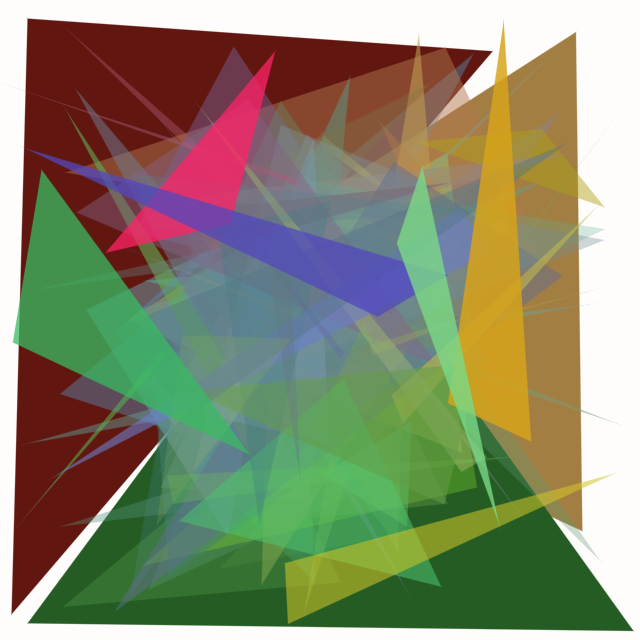
Reproduce this background procedurally as a three.js fragment shader.

```glsl
varying vec2 vUv;

const int SHARD_COUNT = 90;
const float EDGE_SOFTNESS = 0.0013;
const float SEED = 17.0;
const float TIP_MARGIN = 0.04;     // tips reach out towards the border
const float BASE_MARGIN = 0.2;     // bases stay nearer the middle
const float MIN_HALF_WIDTH = 0.005;
const float MAX_HALF_WIDTH = 0.17;
const float MIN_OPACITY = 0.25;
const float MAX_OPACITY = 0.62;
const float COLOR_JITTER = 0.32;
const vec2 BLUE_CENTER = vec2(0.47, 0.55);

const vec3 PAPER = vec3(1.0, 0.99, 0.99);
const vec3 MAROON = vec3(0.38, 0.09, 0.06);
const vec3 FOREST = vec3(0.14, 0.36, 0.14);
const vec3 OCHRE = vec3(0.60, 0.44, 0.18);
const vec3 MAUVE = vec3(0.62, 0.34, 0.46);
const vec3 GOLD = vec3(0.84, 0.64, 0.10);
const vec3 LIME = vec3(0.56, 0.74, 0.16);
const vec3 EMERALD = vec3(0.22, 0.73, 0.38);
const vec3 SKY = vec3(0.30, 0.56, 0.82);
const vec3 PINK = vec3(1.0, 0.13, 0.40);
const vec3 INDIGO = vec3(0.32, 0.28, 0.74);
const vec3 MINT = vec3(0.48, 0.85, 0.53);
const vec3 LEMON = vec3(0.83, 0.78, 0.16);

vec3 hash3(float n) {
  vec3 p = fract(vec3(n + SEED) * vec3(0.1031, 0.1030, 0.0973));
  p += dot(p, p.yzx + 33.33);
  return fract((p.xxy + p.yzz) * p.zyx);
}

float cross2(vec2 a, vec2 b) {
  return a.x * b.y - a.y * b.x;
}

// Distance to the line a-b, positive on its right side
float lineDistance(vec2 p, vec2 a, vec2 b) {
  return cross2(p - a, normalize(b - a));
}

float triangleMask(vec2 p, vec2 a, vec2 b, vec2 c) {
  float winding = sign(cross2(b - a, c - a));
  float d = max(winding * lineDistance(p, a, b),
            max(winding * lineDistance(p, b, c),
                winding * lineDistance(p, c, a)));
  return 1.0 - smoothstep(-EDGE_SOFTNESS, EDGE_SOFTNESS, d);
}

void paint(inout vec3 color, vec2 a, vec2 b, vec2 c, vec3 tint, float opacity) {
  color = mix(color, tint, opacity * triangleMask(vUv, a, b, c));
}

// Hue drifts between four corners, with blue in the middle
vec3 regionColor(vec2 q) {
  vec2 w = smoothstep(0.28, 0.72, q);
  vec3 corners = mix(mix(EMERALD, LIME, w.x), mix(MAUVE, GOLD, w.x), w.y);
  float blue = 1.0 - smoothstep(0.06, 0.24, distance(q, BLUE_CENTER));
  return mix(corners, SKY, 0.8 * blue);
}

// Translucent shard with a sharp tip and a random base
void paintShard(inout vec3 color, float id) {
  vec3 place = hash3(id * 3.0);
  vec3 form = hash3(id * 3.0 + 1.0);
  vec3 tone = hash3(id * 3.0 + 2.0);
  vec2 tip = mix(vec2(TIP_MARGIN), vec2(1.0 - TIP_MARGIN), place.xy);
  vec2 base = mix(vec2(BASE_MARGIN), vec2(1.0 - BASE_MARGIN), vec2(place.z, form.x));
  vec2 axis = normalize(base - tip + 0.0001);
  float halfWidth = mix(MIN_HALF_WIDTH, MAX_HALF_WIDTH, form.y * form.y);
  vec2 side = halfWidth * (vec2(-axis.y, axis.x) + axis * (form.z - 0.5));
  vec3 tint = mix(regionColor((tip + 2.0 * base) / 3.0), tone, COLOR_JITTER);
  float opacity = mix(MIN_OPACITY, MAX_OPACITY, fract(tone.x + form.z));
  paint(color, tip, base + side, base - side, tint, opacity);
}

void main() {
  vec3 color = PAPER;

  // Broad backdrop, leaving a pale slit at the lower left
  paint(color, vec2(0.043, 0.971), vec2(0.018, 0.04), vec2(0.77, 0.92), MAROON, 1.0);
  paint(color, vec2(0.90, 0.95), vec2(0.91, 0.17), vec2(0.2, 0.5), OCHRE, 0.9);
  paint(color, vec2(0.043, 0.026), vec2(0.99, 0.014), vec2(0.52, 0.67), FOREST, 1.0);

  // Scattered shards
  for (int i = 0; i < SHARD_COUNT; i++) {
    paintShard(color, float(i));
  }

  // Dominant shards on top
  paint(color, vec2(0.43, 0.92), vec2(0.165, 0.605), vec2(0.36, 0.65), PINK, 0.75);
  paint(color, vec2(0.065, 0.735), vec2(0.02, 0.465), vec2(0.39, 0.29), EMERALD, 0.75);
  paint(color, vec2(0.96, 0.26), vec2(0.45, 0.025), vec2(0.445, 0.12), LEMON, 0.55);
  paint(color, vec2(0.04, 0.768), vec2(0.70, 0.57), vec2(0.59, 0.505), INDIGO, 0.75);
  paint(color, vec2(0.787, 0.967), vec2(0.83, 0.31), vec2(0.70, 0.37), GOLD, 0.85);
  paint(color, vec2(0.66, 0.74), vec2(0.62, 0.62), vec2(0.78, 0.18), MINT, 0.8);

  gl_FragColor = vec4(color, 1.0);
}
```
